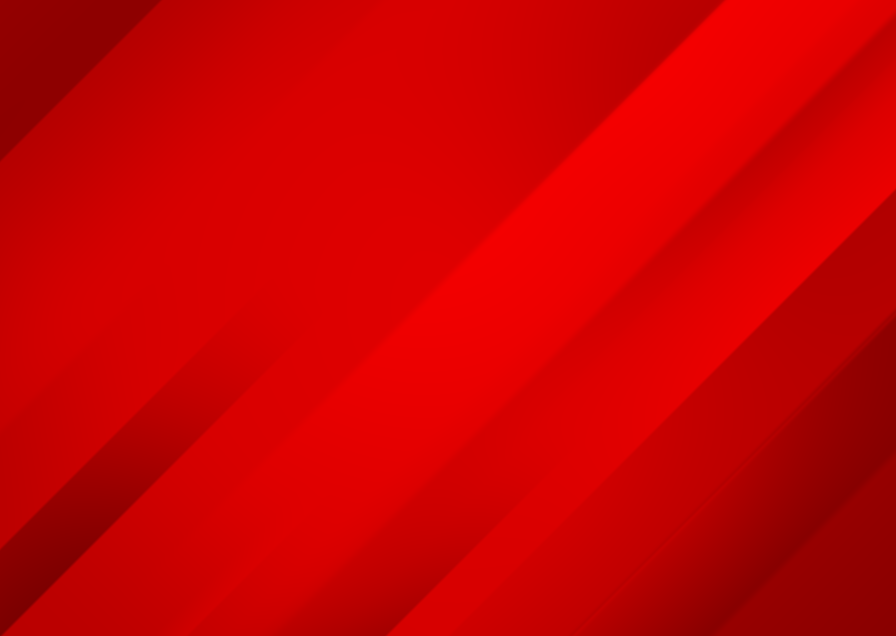
Reproduce this background procedurally as a WebGL 1 fragment shader.

```glsl
precision highp float;
// Diagonal red ribbons: a softly glowing base tone crossed by 45 degree bands.
// Each band ramps between two brightness offsets, ends on edges of a chosen
// softness, and fades along its own length.

uniform vec2 u_resolution;

const float CRISP = 0.004;
const float SOFT = 0.012;
const float BLURRED = 0.03;

// Brightness offset running from 'first' to 'last' across the span lo..hi.
float band(float across, float lo, float hi, float first, float last, float softness) {
    float inside = smoothstep(lo - softness, lo + softness, across)
                 - smoothstep(hi - softness, hi + softness, across);
    return inside * mix(first, last, clamp((across - lo) / (hi - lo), 0.0, 1.0));
}

// Strength that grows towards the upper right.
float rise(float along, float start, float end) {
    return smoothstep(start, end, along);
}

// Strength that grows towards the lower left.
float fall(float along, float start, float end) {
    return 1.0 - smoothstep(start, end, along);
}

// Base tone: central glow, darker at the upper left and lower left corners.
float baseTone(vec2 p, float across, float along) {
    vec2 fromCentre = p - vec2(0.72, 0.52);
    return mix(0.69, 0.83, smoothstep(0.15, 0.65, across))
         + 0.045 * exp(-5.0 * dot(fromCentre, fromCentre))
         - 0.10 * fall(along, -0.95, -0.3);
}

// Ribbons of the upper left half.
float upperBands(float across, float along) {
    float tone = band(across, -0.2, 0.254, -0.08, -0.15, CRISP);
    tone += band(across, 0.45, 0.60, 0.0, -0.02, SOFT) * rise(along, 0.0, 0.6);
    tone += band(across, 0.68, 0.864, -0.03, 0.0, SOFT) * fall(along, -0.6, -0.1);
    tone += band(across, 0.864, 1.002, -0.18, -0.25, CRISP) * fall(along, -0.8, 0.05);
    tone += band(across, 0.70, 1.14, 0.0, -0.12, CRISP) * rise(along, 0.25, 1.05);
    return tone;
}

// Bright central ribbon and its neighbours.
float centralBands(float across, float along) {
    float tone = band(across, 1.14, 1.43, 0.09, 0.05, SOFT) * rise(along, -0.8, 0.6);
    tone += band(across, 1.14, 1.35, 0.03, 0.02, SOFT) * rise(along, 0.5, 1.0);
    tone += band(across, 1.24, 1.294, 0.0, 0.05, CRISP) * fall(along, -0.8, -0.2);
    tone += band(across, 1.43, 1.526, -0.02, 0.0, SOFT);
    tone += band(across, 1.43, 1.56, -0.07, 0.0, SOFT) * rise(along, 0.2, 1.1);
    tone += band(across, 1.50, 1.706, 0.01, 0.09, CRISP) * rise(along, -0.1, 0.9);
    tone += band(across, 1.40, 1.607, 0.0, -0.23, CRISP) * fall(along, -0.6, 0.25);
    return tone;
}

// Shaded ribbons of the lower right corner.
float lowerBands(float across, float along) {
    float tone = band(across, 1.706, 1.90, -0.03, -0.09, CRISP);
    tone += band(across, 1.706, 1.90, -0.11, -0.03, CRISP) * rise(along, 0.0, 0.95);
    tone += band(across, 1.90, 2.12, -0.11, -0.31, SOFT);
    tone += band(across, 1.90, 2.12, -0.17, 0.0, SOFT) * rise(along, 0.2, 0.95);
    tone += band(across, 2.12, 2.6, -0.24, -0.33, SOFT);
    return tone;
}

void main() {
    // Diagonal axes in units of the canvas height, from the upper left corner.
    vec2 p = gl_FragCoord.xy / u_resolution.y;
    float across = p.x + 1.0 - p.y;
    float along = p.x + p.y - 1.0;

    float red = baseTone(p, across, along)
              + upperBands(across, along)
              + centralBands(across, along)
              + lowerBands(across, along);
    // Faint diffuse shade below the central ribbon.
    red += band(across, 1.38, 1.62, -0.015, 0.0, BLURRED);
    gl_FragColor = vec4(clamp(red, 0.0, 0.96), 0.0, 0.0, 1.0);
}
```
